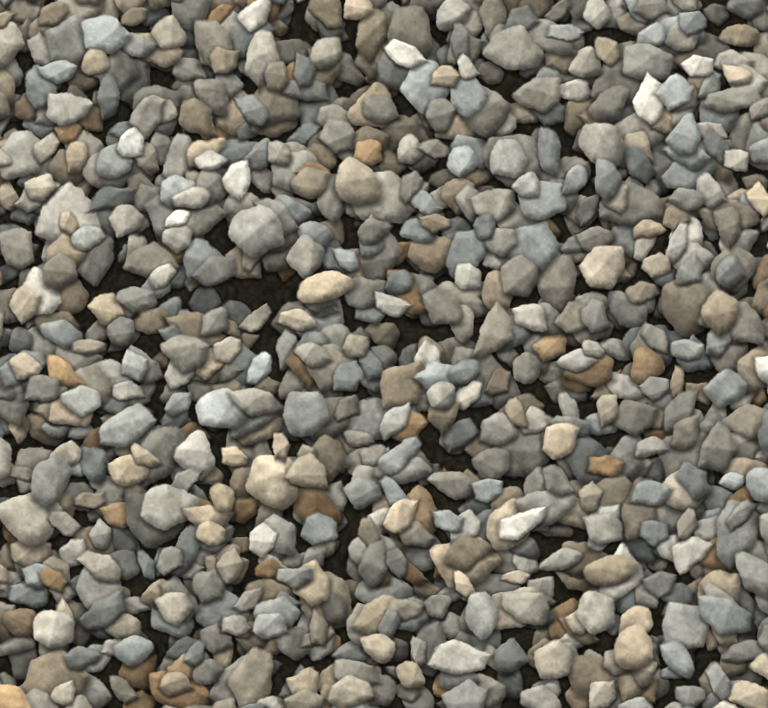
Give the GLSL for this texture, as a WebGL 2 fragment shader.

```glsl
#version 300 es
precision highp float;
// Loose gravel: several layers of jittered stones painted from back to front.
// Each stone is a rounded polygon (p-norm of half planes) with a bevelled,
// creased surface, lit from above, and it shades whatever lies beneath it.

uniform vec2 u_resolution;
out vec4 fragColor;

const int   LAYERS     = 6;
const int   SIDES      = 6;
const float CELL       = 0.066;              // stone spacing, canvas heights
const vec2  HALF_LEN   = vec2(0.35, 0.66);   // half length range, in cells
const vec2  ASPECT     = vec2(0.50, 0.92);   // width to length range
const vec2  PRESENCE   = vec2(1.0, 0.55);    // filled cells, bottom to top
const vec2  DEPTH_TONE = vec2(0.70, 1.0);    // brightness, bottom to top
const float JITTER     = 0.68;
const float EDGE       = 0.0019;             // edge softness, canvas heights
const float SHADOW     = 0.62;
const float ROUGHNESS  = 0.045;              // outline wobble, in cells
const vec3  LIGHT      = vec3(-0.28, 0.62, 0.73);

const vec3 GAP   = vec3(0.14, 0.13, 0.10);
const vec3 SLATE = vec3(0.63, 0.645, 0.62);
const vec3 STONE = vec3(0.70, 0.68, 0.62);
const vec3 SAND  = vec3(0.74, 0.68, 0.575);
const vec3 OCHRE = vec3(0.74, 0.61, 0.45);
const vec3 PALE  = vec3(0.85, 0.83, 0.77);

// Integer hash: three values in 0..1
vec3 hash3(ivec3 key) {
    uvec3 v = uvec3(key) * 1664525u + 1013904223u;
    v.x += v.y * v.z; v.y += v.z * v.x; v.z += v.x * v.y;
    v ^= v >> 16u;
    v.x += v.y * v.z; v.y += v.z * v.x; v.z += v.x * v.y;
    return vec3(v >> 8u) * exp2(-24.0);
}

// Smooth value noise, three channels in -1..1
vec3 noise3(vec2 p, int salt) {
    ivec2 i = ivec2(floor(p));
    vec2 f = fract(p);
    f = f * f * (3.0 - 2.0 * f);
    vec3 low  = mix(hash3(ivec3(i, salt)), hash3(ivec3(i + ivec2(1, 0), salt)), f.x);
    vec3 high = mix(hash3(ivec3(i + ivec2(0, 1), salt)), hash3(ivec3(i + 1, salt)), f.x);
    return 2.0 * mix(low, high, f.y) - 1.0;
}

// Rounded polygon: xy is the gradient, z is 1 on the outline
vec3 polygon(vec2 p, float power, ivec3 id) {
    float sum = 0.0;
    vec2 gradient = vec2(0.0);
    for (int i = 0; i < SIDES; i++) {
        vec3 h = hash3(id + ivec3(0, 0, 100 * (i + 1)));
        float angle = 6.28319 * (float(i) + 0.7 * (h.x - 0.5)) / float(SIDES);
        vec2 n = vec2(cos(angle), sin(angle)) / mix(0.76, 1.06, h.y);
        float w = pow(max(dot(p, n), 0.0), power);
        sum += w;
        gradient += n * w;
    }
    return vec3(gradient, pow(sum, 1.0 / power));
}

vec3 stoneColour(vec3 h) {
    vec3 c = mix(SLATE, STONE, smoothstep(0.05, 0.5, h.x));
    c = mix(c, SAND, smoothstep(0.55, 0.95, h.x));
    c = mix(c, OCHRE, 0.9 * smoothstep(0.92, 0.98, h.y));
    c = mix(c, PALE, smoothstep(0.12, 0.04, h.y));
    return c * mix(0.77, 1.21, h.z);
}

void main() {
    vec2 uv = gl_FragCoord.xy / u_resolution.y;
    float edge = max(EDGE, 0.8 / u_resolution.y);

    // Surface texture shared by all stones
    vec3 mottle = noise3(uv * 65.0, 1);
    vec3 grain = 0.6 * noise3(uv * 150.0, 2) + 0.4 * noise3(uv * 290.0, 3);
    vec2 wobble = ROUGHNESS * (0.6 * mottle.xy + 0.4 * grain.xy);
    vec3 colour = GAP * (1.0 + 0.4 * grain.z);

    for (int layer = 0; layer < LAYERS; layer++) {
        float level = float(layer) / float(LAYERS - 1);
        float cell = CELL * mix(0.88, 1.16, fract(float(layer) * 0.618));
        vec2 p = uv / cell + vec2(7.37, 3.71) * float(layer + 1);
        ivec2 home = ivec2(floor(p));

        for (int k = 0; k < 9; k++) {
            ivec3 id = ivec3(home + ivec2(k % 3 - 1, 1 - k / 3), 10 + layer);
            vec3 place = hash3(id);
            if (place.z > mix(PRESENCE.x, PRESENCE.y, level)) continue;
            vec3 form = hash3(id + ivec3(0, 0, 20));
            vec3 finish = hash3(id + ivec3(0, 0, 40));

            // Position, direction and size
            vec2 q = p - vec2(id.xy) - 0.5 - JITTER * (place.xy - 0.5);
            float turn = 2.0 * form.x - 1.0;
            turn *= 1.57 * mix(1.0, abs(turn), 0.5);
            mat2 rotation = mat2(cos(turn), -sin(turn), sin(turn), cos(turn));
            float halfLen = mix(HALF_LEN.x, HALF_LEN.y, form.y * form.y);
            vec2 size = halfLen * vec2(1.0, mix(ASPECT.x, ASPECT.y, form.z));
            vec2 local = rotation * (q + wobble) / size;
            if (dot(local, local) > 3.2) continue;

            vec3 shape = polygon(local, mix(5.0, 18.0, finish.x), id);
            float d = shape.z;
            vec2 slope = (shape.xy / size) * rotation;
            slope /= length(slope) + 1e-5;

            // Contact shadow, deepest on the lower side
            float shade = smoothstep(1.36, 0.95, d) * (0.58 - 0.38 * slope.y);
            colour *= 1.0 - SHADOW * shade;

            // Bevel, overall tilt and one crease
            float ridge = 6.28319 * finish.y;
            vec2 creaseDir = vec2(cos(ridge), sin(ridge));
            float crease = smoothstep(-0.1, 0.1, dot(q, creaseDir) / halfLen - 0.5 * finish.z + 0.2);
            vec2 tilt = slope * 1.1 * smoothstep(mix(0.3, 0.6, finish.x), 1.1, d);
            tilt += creaseDir * (0.46 * crease - 0.18) + 0.14 * grain.xy;
            float diffuse = max(dot(normalize(vec3(tilt, 1.0)), LIGHT), -0.2);

            vec3 body = stoneColour(hash3(id + ivec3(0, 0, 60)));
            body *= 1.0 + mix(0.04, 0.14, finish.z) * mottle.z + 0.09 * grain.z;
            body *= (0.43 + 0.74 * diffuse) * mix(DEPTH_TONE.x, DEPTH_TONE.y, level);
            float soft = edge / (cell * size.y);
            colour = mix(colour, body, smoothstep(soft, -soft, d - 1.0));
        }
    }
    fragColor = vec4(clamp(colour, 0.0, 1.0), 1.0);
}
```
